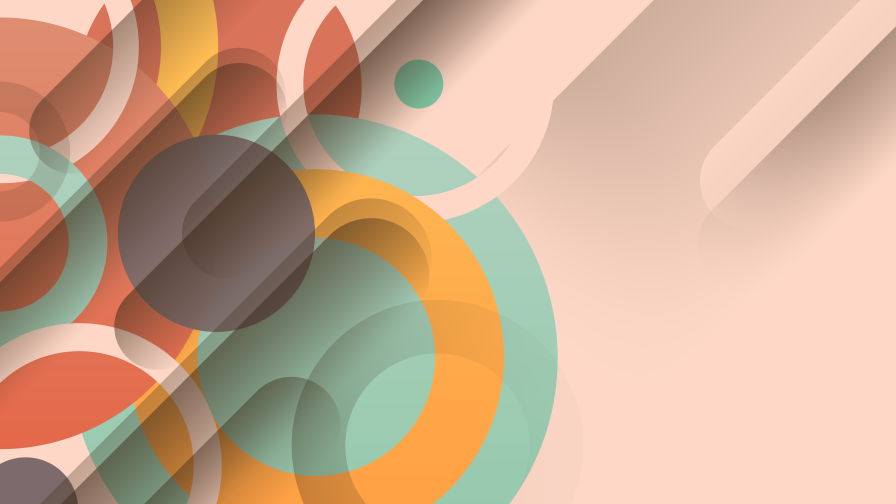
Write a Shadertoy shader that draws this background.

```glsl
// Overlapping flat discs and rings crossed by soft diagonal rounded shadows.

const vec3 PEACH = vec3(0.995, 0.845, 0.780);
const vec3 SHADOW = vec3(0.23, 0.16, 0.09);
const float HEIGHT = 4.32; // canvas height in design units, y pointing down

float edgeWidth() { return HEIGHT / iResolution.y; }

// Coverage of a signed distance with a one pixel soft edge
float cover(float d) {
    return clamp(0.5 - d / edgeWidth(), 0.0, 1.0);
}

float disc(vec2 p, vec2 centre, float radius) {
    return cover(length(p - centre) - radius);
}

float ring(vec2 p, vec2 centre, float outer, float inner) {
    return disc(p, centre, outer) - disc(p, centre, inner);
}

// Half-infinite diagonal pill: heading +1 runs up-right, -1 runs down-left.
// Opaque along its upper-left side, fading out across its width.
float fadingPill(vec2 p, vec2 centre, float radius, float heading) {
    vec2 q = p - centre;
    float along = dot(q, vec2(0.70711, -0.70711)) * heading;
    float across = dot(q, vec2(0.70711));
    float d = length(vec2(min(along, 0.0), across)) - radius;
    float fade = clamp(0.5 - 0.5 * across / radius, 0.0, 1.0);
    return cover(d) * fade;
}

// Grows from 0 at the start point to 1 after the given diagonal length
float diagonalRise(vec2 p, vec2 start, float span) {
    return smoothstep(0.0, span, dot(p - start, vec2(0.70711, -0.70711)));
}

vec3 shade(vec3 col, float amount) {
    return mix(col, SHADOW, amount);
}

// Wide faint shadows on the empty right side
vec3 backdrop(vec2 p) {
    float wide = fadingPill(p, vec2(4.9, 2.4), 1.2, 1.0);
    vec3 col = shade(PEACH, 0.24 * wide * diagonalRise(p, vec2(3.9, 2.2), 2.0));
    float light = fadingPill(p, vec2(6.42, 1.55), 0.42, 1.0);
    col = mix(col, PEACH, 0.9 * light);
    float narrow = fadingPill(p, vec2(6.40, 2.10), 0.42, 1.0);
    return shade(col, 0.38 * narrow * diagonalRise(p, vec2(5.9, 2.4), 2.2));
}

// Flat discs and rings, painted from back to front
vec3 paintShapes(vec3 col, vec2 p) {
    float down = clamp(p.y / HEIGHT, 0.0, 1.0);
    vec3 red = mix(vec3(0.87, 0.56, 0.45), vec3(0.90, 0.39, 0.27), down);
    vec3 coral = vec3(0.85, 0.45, 0.35);
    vec3 green = mix(vec3(0.72, 0.83, 0.77), vec3(0.59, 0.79, 0.68), down);
    vec3 orange = mix(vec3(1.0, 0.75, 0.34), vec3(1.0, 0.63, 0.27), down);
    vec3 umber = vec3(0.49, 0.42, 0.42);

    vec2 cornerHub = vec2(0.02, 0.40);
    vec2 greenHub = vec2(2.69, 3.07);

    col = mix(col, coral, disc(p, vec2(1.88, 0.75), 1.22));
    col = mix(col, orange, ring(p, cornerHub, 1.85, 1.36));
    col = mix(col, green, disc(p, greenHub, 2.09));
    col = mix(col, PEACH, ring(p, vec2(3.56, 0.72), 1.19, 0.96));
    col = mix(col, orange, ring(p, greenHub + vec2(0.02, -0.01), 1.61, 1.02));
    col = mix(col, red, disc(p, vec2(0.0, 2.0), 1.85));
    col = mix(col, PEACH, ring(p, cornerHub, 1.17, 0.95));
    col = mix(col, green, ring(p, vec2(0.0, 2.08), 0.92, 0.59));
    col = mix(col, PEACH, ring(p, vec2(0.68, 3.99), 1.22, 0.98));
    col = mix(col, umber, 0.95 * disc(p, vec2(1.855, 2.0), 0.845));
    col = mix(col, umber, disc(p, vec2(0.22, 4.37), 0.45));
    return mix(col, vec3(0.50, 0.77, 0.64), disc(p, vec2(3.59, 0.72), 0.21));
}

// Translucent pills and rings laid over the shapes
vec3 paintShadows(vec3 col, vec2 p) {
    col = shade(col, 0.45 * fadingPill(p, vec2(0.62, 1.12), 0.37, 1.0));
    col = shade(col, 0.35 * fadingPill(p, vec2(1.95, 2.00), 0.39, 1.0));
    col = shade(col, 0.55 * fadingPill(p, vec2(1.35, 2.80), 0.37, 1.0));
    col = shade(col, 0.30 * fadingPill(p, vec2(2.05, 0.81), 0.40, -1.0));
    col = shade(col, 0.50 * fadingPill(p, vec2(2.05, 0.95), 0.41, -1.0));
    col = shade(col, 0.30 * fadingPill(p, vec2(3.18, 2.22), 0.52, -1.0));
    col = shade(col, 0.50 * fadingPill(p, vec2(3.18, 2.37), 0.50, -1.0));
    col = shade(col, 0.45 * fadingPill(p, vec2(2.50, 3.65), 0.42, -1.0));

    float leftward = clamp((5.0 - p.x) / 2.5, 0.0, 1.0);
    float veil = ring(p, vec2(3.75, 3.82), 1.25, 0.79);
    col = shade(col, veil * (0.02 + 0.28 * leftward * leftward));
    return shade(col, 0.15 * ring(p, vec2(0.0, 1.30), 0.60, 0.34));
}

void mainImage(out vec4 fragColor, in vec2 fragCoord) {
    vec2 p = fragCoord / iResolution.y * HEIGHT;
    p.y = HEIGHT - p.y;
    vec3 col = paintShapes(backdrop(p), p);
    fragColor = vec4(paintShadows(col, p), 1.0);
}
```
